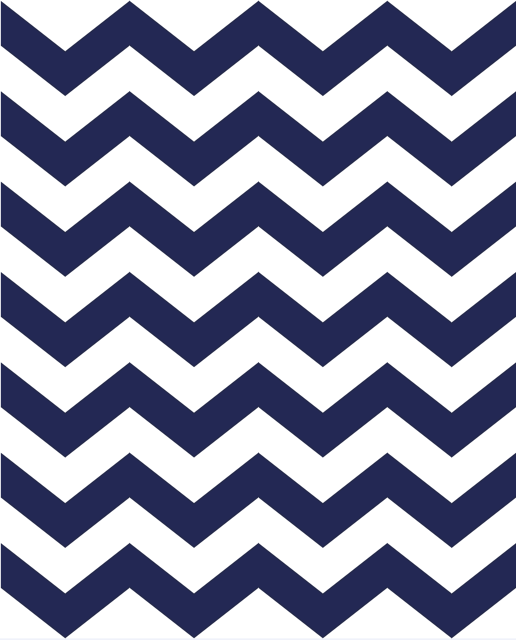
Write a Shadertoy shader that draws this pattern.

```glsl
// Navy chevron stripes on white: four zigzags across, seven stripes down.
// A triangle wave bends the rows; the vertical offset to the nearest stripe,
// scaled by the slope, gives an edge distance in units of canvas height.

// Sideways drop of the zigzag: 0 at a peak, 1 at a valley.
float zigzag(float phase) {
    return 1.0 - abs(2.0 * fract(phase) - 1.0);
}

// Signed distance to the nearest of the seven stripes, negative inside.
float chevronDistance(vec2 p) {
    float center = 0.0363 + 0.0788 * zigzag(p.x * 4.005 - 0.006);
    float row = clamp(round((p.y - center) / 0.1412), 0.0, 6.0);
    return (abs(p.y - center - row * 0.1412) - 0.035) * 0.786;
}

void mainImage(out vec4 fragColor, in vec2 fragCoord) {
    // Position runs down from the top left corner.
    vec2 p = fragCoord / iResolution.xy;
    p.y = 1.0 - p.y;
    float pixel = 1.0 / iResolution.y;

    // White ground with a faint cool line along the bottom.
    vec3 paper = vec3(1.0);
    vec3 coolWhite = vec3(0.94, 0.95, 0.98);
    vec3 color = mix(paper, coolWhite, smoothstep(-0.5, 0.5, (p.y - 0.9975) / pixel));

    // Navy stripes with a slightly darker rim.
    float d = chevronDistance(p);
    vec3 navy = vec3(0.137, 0.158, 0.328);
    vec3 rim = vec3(0.13, 0.15, 0.28);
    vec3 ink = mix(navy, rim, smoothstep(-0.0028, -0.0012, d));
    float coverage = 1.0 - smoothstep(-0.7 * pixel, 0.7 * pixel, d);

    // Thin white margin on the left.
    coverage *= clamp((p.x - 0.0016) * iResolution.x + 0.5, 0.0, 1.0);
    fragColor = vec4(mix(color, ink, coverage), 1.0);
}
```
